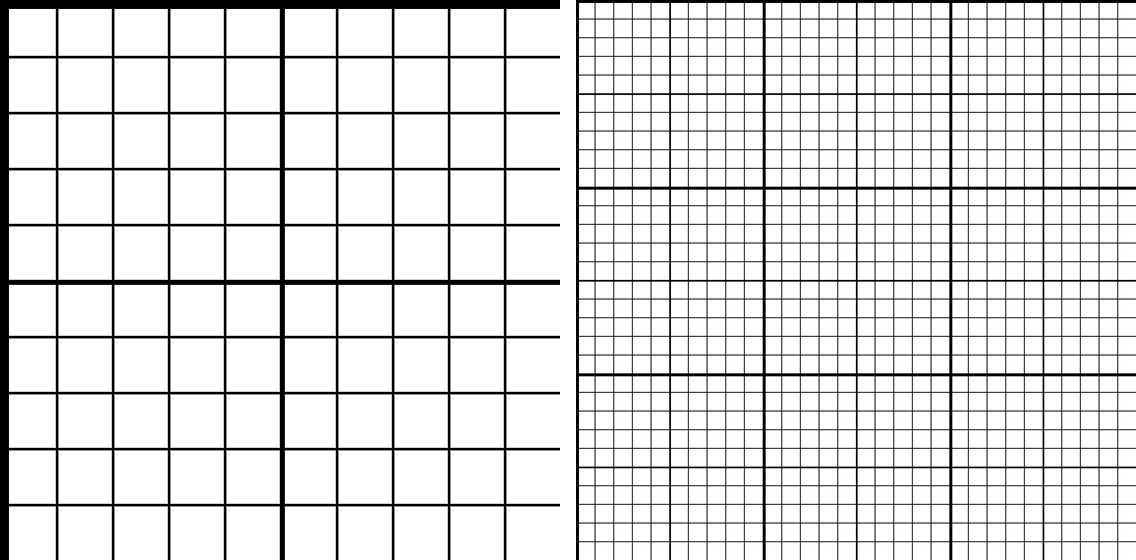
Left, the tile; right, the same tile 3 across and 3 down.
Give the GLSL for this pattern, as a WebGL 2 fragment shader.

```glsl
#version 300 es
precision highp float;
// Black ruled grid on white: ten cells each way, a medium middle rule and a heavy edge rule.

uniform vec2 u_resolution;
out vec4 fragColor;

// Smoothed coverage, on both axes, of rules that repeat every `period`.
vec2 ruleCoverage(vec2 p, float period, float center, float width, vec2 pixel) {
    vec2 dist = abs(mod(p - center + 0.5 * period, period) - 0.5 * period);
    return clamp((0.5 * width - dist) / pixel + 0.5, 0.0, 1.0);
}

void main() {
    vec2 pixel = 1.0 / u_resolution;
    vec2 uv = gl_FragCoord.xy * pixel;
    vec2 p = vec2(uv.x, 1.0 - uv.y); // measured from the top left corner

    // Thin rules at every tenth, medium at the half, heavy along the edge
    vec2 thin = ruleCoverage(p, 0.1, 0.002, 0.0047, pixel);
    vec2 medium = ruleCoverage(p, 1.0, 0.5042, 0.009, pixel);
    vec2 heavy = ruleCoverage(p, 1.0, 0.008, 0.016, pixel);
    vec2 rules = max(thin, max(medium, heavy));

    // The thin rule nearest the edge must not spill across the seam
    vec2 seam = step(0.95, p);
    rules = mix(rules, heavy, seam);

    float ink = max(rules.x, rules.y);
    vec3 paper = vec3(1.0);
    vec3 black = vec3(0.0);
    fragColor = vec4(mix(paper, black, ink), 1.0);
}
```
